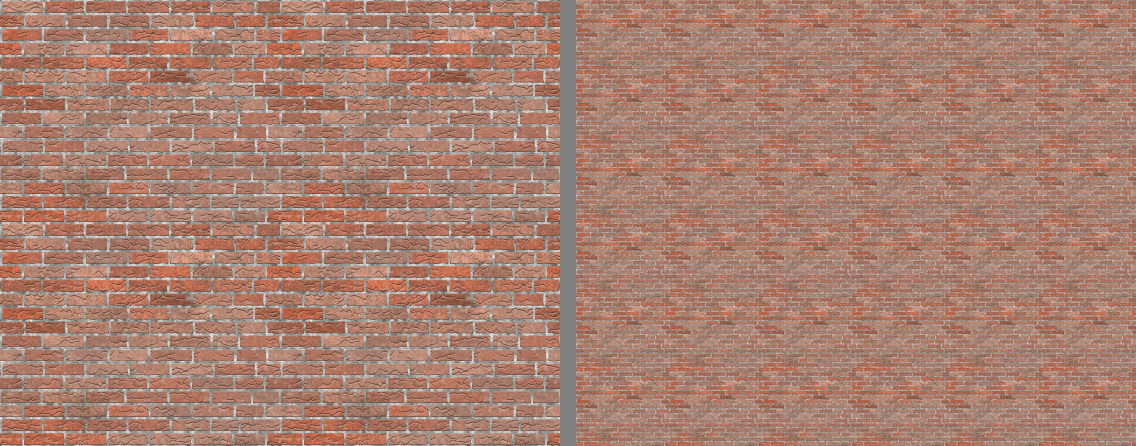
Left, the tile; right, the same tile 3 across and 3 down.
Write a WebGL 2 fragment shader that draws this texture.

```glsl
#version 300 es
precision highp float;

uniform vec2 u_resolution;
out vec4 fragColor;

#define TILES 2.0
#define ROWS 16.0
#define TILE_WIDTH 20.08
#define BRICK_PITCH 0.1506
#define JOINT 0.082
#define CREASE 0.034
#define PALE_CLAY vec3(0.695, 0.505, 0.425)
#define RED_CLAY vec3(0.675, 0.385, 0.29)
#define ORANGE_CLAY vec3(0.72, 0.36, 0.24)
#define MORTAR vec3(0.57, 0.595, 0.58)
#define CHALK vec3(0.77, 0.775, 0.775)
#define SHADOW vec3(0.33, 0.225, 0.195)

float hash(vec2 p) {
    vec3 q = fract(p.xyx * 0.1031);
    q += dot(q, q.yzx + 33.33);
    return fract((q.x + q.y) * q.z);
}

// Value noise that wraps after a whole number of cells
float noise(vec2 p, vec2 period) {
    vec2 cell = floor(p), f = fract(p);
    f = f * f * (3.0 - 2.0 * f);
    vec2 a = mod(cell, period), b = mod(cell + 1.0, period);
    return mix(mix(hash(a), hash(vec2(b.x, a.y)), f.x),
               mix(hash(vec2(a.x, b.y)), hash(b), f.x), f.y);
}

float tileNoise(vec2 t, vec2 cells) {
    return noise(t * cells, cells);
}

// Left end of brick k in a row; the bricks closing each course are cut short
float jointAt(float k, float row, bool evenRow) {
    float closer = evenRow ? 0.866 : (hash(vec2(row, 71.0)) > 0.75 ? 0.851 : 0.904);
    float x = k > 5.5 ? closer : k * BRICK_PITCH;
    return x + (hash(vec2(k + 3.0, row + 19.0)) - 0.5) * 0.009;
}

// Broken wavy grooves pressed along the face of a brick
float grooves(vec2 p, float seed, float aa) {
    const vec2 span = vec2(2048.0);
    float groove = 0.0;
    for (int i = 0; i < 2; i++) {
        float lane = seed + float(i) * 7.0;
        float wave = (noise(vec2(p.x * 1.7, lane), span) - 0.5) * 0.42
                   + (noise(vec2(p.x * 5.0, lane + 2.0), span) - 0.5) * 0.24;
        float present = smoothstep(0.38, 0.6, noise(vec2(p.x * 1.3, lane + 4.0), span));
        float offset = abs(p.y - 0.34 - 0.31 * float(i) - wave);
        groove = max(groove, present * (1.0 - smoothstep(CREASE - aa, CREASE + aa, offset)));
    }
    return groove;
}

void main() {
    vec2 t = fract(gl_FragCoord.xy / u_resolution * TILES);
    float aa = 0.5 * TILES * ROWS / u_resolution.y;

    // Course and brick
    float row = floor(t.y * ROWS);
    float y = fract(t.y * ROWS);
    bool evenRow = mod(row, 2.0) < 0.5;
    float start = (evenRow ? 0.085 : 0.0035) + (hash(vec2(row, 5.0)) - 0.5) * 0.008;
    float u = fract(t.x - start);
    float left = 0.0, right = 1.0, brick = 0.0;
    for (float k = 1.0; k < 6.5; k++) {
        float joint = jointAt(k, row, evenRow);
        if (u >= joint) { left = joint; brick = k; }
        else right = min(right, joint);
    }
    vec2 id = vec2(brick, row);
    vec2 p = vec2((u - left) * TILE_WIDTH, y);

    // Ragged brick outline
    float wobble = (tileNoise(t, vec2(90.0, 72.0)) - 0.5) * 0.06;
    float sides = min(p.x, (right - u) * TILE_WIDTH);
    float inside = min(sides, min(y, 1.0 - y)) - JOINT + wobble;
    float face = smoothstep(-aa, aa, inside);

    // Wear shared by bricks and joints
    float grain = tileNoise(t, vec2(240.0, 190.0)) - 0.5;
    float mottle = tileNoise(t, vec2(56.0, 64.0)) - 0.5;
    float haze = tileNoise(t + 0.13, vec2(3.0, 4.0));
    float cloud = tileNoise(t + 0.37, vec2(9.0, 8.0)) - 0.5;
    float bloom = smoothstep(0.78, 0.95, tileNoise(t, vec2(60.0, 64.0)));

    // Fired clay
    float tone = smoothstep(0.25, 0.95, hash(id + 11.0) + 0.3 * cloud);
    vec3 clay = mix(PALE_CLAY, RED_CLAY, clamp(tone + mottle * 0.6, 0.0, 1.0));
    clay = mix(clay, ORANGE_CLAY, 0.75 * smoothstep(0.78, 0.95, hash(id + 43.0)));
    clay *= 0.9 + 0.2 * hash(id + 87.0) + 0.18 * cloud + 0.2 * mottle + 0.32 * grain;
    clay = mix(clay, vec3(0.69, 0.56, 0.52), 0.32 * smoothstep(0.45, 0.9, haze));

    // Grooves with a lit lower lip
    float seed = floor(hash(id + 29.0) * 1800.0);
    float lip = grooves(p + vec2(-0.03, 0.085), seed, aa);
    float groove = grooves(p, seed, aa);
    clay = mix(clay, vec3(0.82, 0.69, 0.63), 0.5 * lip);
    clay = mix(clay, SHADOW, 0.72 * groove);
    clay = mix(clay, CHALK, 0.35 * bloom);

    // Lit upper arris and shaded lower arris
    float rim = 1.0 - smoothstep(0.02, 0.09, inside);
    clay = mix(clay, SHADOW, rim * 0.6 * smoothstep(0.35, 0.1, y));
    clay = mix(clay, CHALK, rim * 0.2 * smoothstep(0.7, 0.92, y));

    // Mortar, chalky in patches and darkened in gaps
    float patches = tileNoise(t, vec2(70.0, 48.0)) + 0.2 * (haze - 0.5);
    vec3 mortar = mix(MORTAR, CHALK, smoothstep(0.35, 0.85, patches));
    mortar *= 1.0 + 0.3 * grain + 0.12 * cloud;
    mortar = mix(mortar, SHADOW, 0.22 * smoothstep(0.97, 1.0, y));
    mortar = mix(mortar, SHADOW, 0.5 * smoothstep(0.25, 0.03, patches));

    fragColor = vec4(mix(mortar, clay, face), 1.0);
}
```
